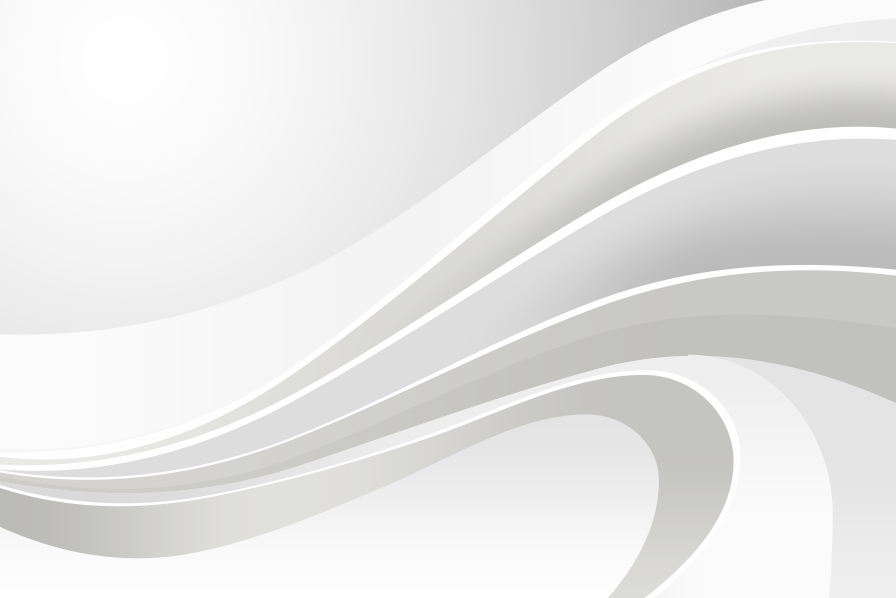
Write a Shadertoy shader that draws this background.

```glsl
const vec3 WHITE = vec3(0.995);
const vec3 WARM = vec3(1.0, 0.998, 0.982);
const vec3 COOL = vec3(0.998, 0.998, 1.0);

// Height at x of a cubic through four evenly spaced anchors.
float curve(float x, float span, vec4 heights, vec4 slopes) {
    float s = x / span;
    int i = int(clamp(floor(s), 0.0, 2.0));
    float t = s - float(i);
    float u = 1.0 - t;
    return u * u * (1.0 + 2.0 * t) * heights[i]
         + t * t * (3.0 - 2.0 * t) * heights[i + 1]
         + span * t * u * (u * slopes[i] - t * slopes[i + 1]);
}

// Edge that follows a curve, turns over an elliptic shoulder, then bends back.
float hook(vec2 p, float crest, vec2 center, vec2 radii, float bend) {
    vec2 q = p - center;
    float side = (q.x - radii.x + bend * q.y * q.y) / length(vec2(1.0, 2.0 * bend * q.y));
    if (q.x < 0.0) return max(p.y - crest, side);
    return q.y > 0.0 ? (length(q / radii) - 1.0) * radii.y : side;
}

// Paints color wherever the signed distance is negative.
vec3 paint(vec3 base, vec3 color, float dist, float pixel) {
    return mix(base, color, clamp(0.5 - dist / pixel, 0.0, 1.0));
}

// Position across a band: 0 at its top edge, 1 at its bottom edge.
float across(float y, float top, float bottom) {
    return clamp((top - y) / max(top - bottom, 0.001), 0.0, 1.0);
}

void mainImage(out vec4 fragColor, in vec2 fragCoord) {
    vec2 p = fragCoord / iResolution.xy * vec2(1.5, 1.0);
    float x = p.x, y = p.y;
    float pixel = 1.0 / iResolution.y;

    // Edges of the sweeping ribbons, from top to bottom
    float sheet = curve(x, 0.5, vec4(0.441, 0.543, 0.877, 1.020), vec4(-0.03, 0.46, 0.68, -0.02));
    float fold = curve(x, 0.5, vec4(0.250, 0.396, 0.789, 0.969), vec4(-0.05, 0.68, 0.72, 0.05));
    float warmRim = curve(x, 0.5, vec4(0.244, 0.393, 0.793, 0.930), vec4(-0.02, 0.70, 0.74, -0.06));
    float warmTop = curve(x, 0.5, vec4(0.236, 0.381, 0.777, 0.928), vec4(-0.12, 0.70, 0.78, -0.06));
    float coolRim = curve(x, 0.5, vec4(0.223, 0.346, 0.654, 0.785), vec4(-0.05, 0.55, 0.58, -0.10));
    float coolTop = curve(x, 0.5, vec4(0.215, 0.334, 0.635, 0.766), vec4(-0.08, 0.55, 0.58, -0.08));
    float stoneRim = curve(x, 0.5, vec4(0.214, 0.273, 0.498, 0.549), vec4(-0.17, 0.40, 0.37, -0.10));
    float stoneTop = curve(x, 0.5, vec4(0.210, 0.269, 0.486, 0.539), vec4(-0.17, 0.40, 0.37, -0.12));
    float stoneFold = curve(x, 0.5, vec4(0.203, 0.238, 0.441, 0.451), vec4(-0.20, 0.38, 0.30, -0.15));
    float paleTop = curve(x, 0.5, vec4(0.195, 0.221, 0.383, 0.326), vec4(-0.18, 0.33, 0.27, -0.45));

    // Crests and distances of the curled shapes
    float rimCrest = curve(x, 0.361, vec4(0.189, 0.174, 0.275, 0.381), vec4(-0.30, 0.20, 0.36, 0.0));
    float curlCrest = curve(x, 0.359, vec4(0.184, 0.170, 0.268, 0.373), vec4(-0.32, 0.20, 0.34, 0.0));
    float hollowCrest = curve(x, 0.327, vec4(0.119, 0.076, 0.191, 0.307), vec4(-0.45, 0.20, 0.43, 0.0));
    float mantle = hook(p, paleTop, vec2(1.152, 0.141), vec2(0.242, 0.266), 0.3);
    float rim = hook(p, rimCrest, vec2(1.084, 0.236), vec2(0.156, 0.145), 2.58);
    float curl = hook(p, curlCrest, vec2(1.078, 0.228), vec2(0.150, 0.145), 2.87);
    float hollow = hook(p, hollowCrest, vec2(0.982, 0.197), vec2(0.121, 0.110), 2.2);

    // Backdrop glow and upper white sheet
    float glow = distance(p, vec2(0.21, 0.90));
    vec3 color = vec3(0.998 - 0.257 * pow(glow, 1.6));
    float sheetShade = 0.957 + 0.028 * smoothstep(0.0, 0.6, abs(x - 0.65));
    color = paint(color, vec3(sheetShade), y - sheet, pixel);
    color = paint(color, vec3(mix(0.967, 0.93, smoothstep(0.9, 1.5, x))), y - fold, pixel);

    // Warm grey ribbon
    color = paint(color, WHITE, y - warmRim, pixel);
    float warmShade = 0.855 + 0.06 * smoothstep(0.0, 0.6, abs(x - 0.7));
    float warmDepth = smoothstep(0.25, 1.0, across(y, warmTop, coolRim));
    warmShade -= 0.17 * warmDepth * smoothstep(0.55, 1.3, x);
    color = paint(color, warmShade * WARM, y - warmTop, pixel);

    // Cool grey ribbon
    color = paint(color, WHITE, y - coolRim, pixel);
    float coolDepth = smoothstep(0.1, 1.0, across(y, coolTop, stoneRim));
    float coolShade = 0.868 - 0.135 * coolDepth * smoothstep(0.75, 1.2, x);
    color = paint(color, coolShade * COOL, y - coolTop, pixel);

    // Two stone ribbons
    color = paint(color, WHITE, y - stoneRim, pixel);
    float stoneLight = 1.0 - smoothstep(0.3, 1.2, x);
    color = paint(color, (0.785 + 0.045 * stoneLight) * WARM, y - stoneTop, pixel);
    color = paint(color, (0.757 + 0.045 * stoneLight) * WARM, y - stoneFold, pixel);

    // Lower right backdrop and pale mantle
    float cornerShade = 0.935 - 0.04 * smoothstep(0.0, 0.25, y);
    color = paint(color, vec3(cornerShade), y - paleTop, pixel);
    float mantleShade = mix(0.85, 0.935, smoothstep(0.1, 0.8, x));
    mantleShade += 0.05 * smoothstep(1.0, 1.2, x) * (1.0 - smoothstep(0.1, 0.4, y));
    color = paint(color, vec3(mantleShade), mantle, pixel);

    // Curled ribbon with its white rim and inner hollow
    color = paint(color, WHITE, rim, pixel);
    float curlShade = mix(0.73, 0.88, smoothstep(0.0, 0.45, x));
    curlShade -= 0.11 * smoothstep(0.5, 1.05, x);
    curlShade += 0.09 * smoothstep(0.8, 1.0, x) * (1.0 - smoothstep(0.0, 0.25, y));
    color = paint(color, curlShade * WARM, curl, pixel);
    float hollowShade = mix(0.995, 0.895, smoothstep(0.0, 0.3, y));
    color = paint(color, vec3(hollowShade), hollow, pixel);

    fragColor = vec4(color, 1.0);
}
```
